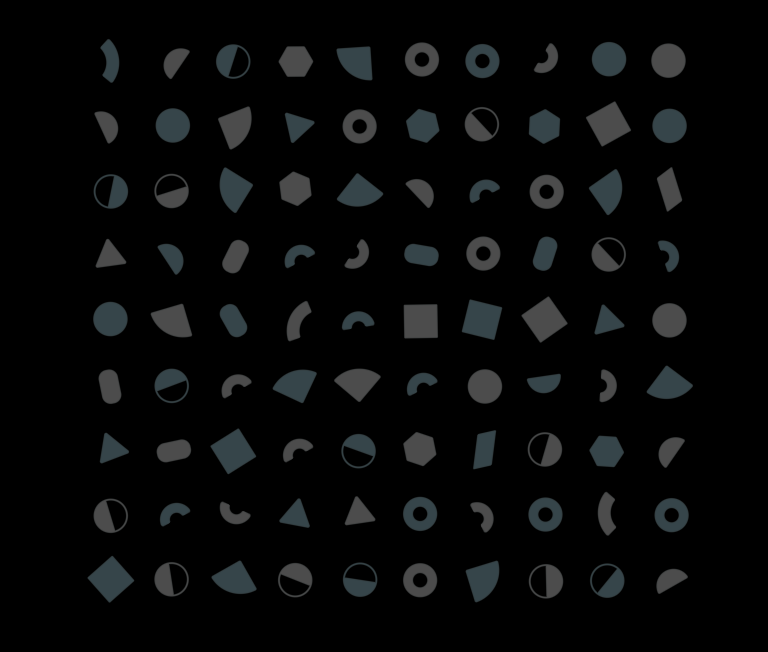
Give the GLSL for this pattern, as a Shadertoy shader.

```glsl
const float PI = 3.14159265;
const vec2 GRID = vec2(10.0, 9.0);
const vec2 PITCH = vec2(0.0954, 0.0996);   // in canvas heights
const vec2 GRID_CENTER = vec2(0.508, 0.509);
const vec3 GREY = vec3(0.30);
const vec3 TEAL = vec3(0.21, 0.27, 0.29);
const vec3 RIM = vec3(0.18, 0.20, 0.20);

// Integer hash: one cell gives three values in 0..1
vec3 hash3(vec2 cell, uint seed) {
    uvec3 v = uvec3(uvec2(cell), seed) * 1664525u + 10139u;
    for (int i = 0; i < 3; i++) {
        v += v.yzx * v.zxy;
        v ^= v >> 16u;
    }
    return vec3(v & 0xffffu) / 65536.0;
}

vec2 rotate(vec2 p, float angle) {
    float c = cos(angle), s = sin(angle);
    return vec2(c * p.x - s * p.y, s * p.x + c * p.y);
}

// Intersection of two distances with a rounded corner
float roundMax(float a, float b, float r) {
    return min(-r, max(a, b)) + length(max(vec2(a, b) + r, 0.0));
}

float box(vec2 p, vec2 halfSize, float r) {
    vec2 q = abs(p) - halfSize + r;
    return length(max(q, 0.0)) + min(max(q.x, q.y), 0.0) - r;
}

float ring(vec2 p, float radius, float halfWidth) {
    return abs(length(p) - radius) - halfWidth;
}

// Regular polygon, folded onto a single side
float polygon(vec2 p, float sides, float apothem, float r) {
    float wedge = 2.0 * PI / sides;
    float a = atan(p.x, p.y);
    a -= wedge * floor(a / wedge + 0.5);
    vec2 q = length(p) * vec2(cos(a), abs(sin(a)));
    q -= vec2(apothem, apothem * tan(0.5 * wedge));
    return sign(q.x) * length(vec2(q.x, max(q.y, 0.0))) - r;
}

// Rounded box bent along a circle
float arc(vec2 p, float radius, vec2 halfSize, float lift, float r) {
    p.y += lift;
    return box(vec2(atan(p.x, p.y) * radius, length(p) - radius), halfSize, r);
}

float halfFilledDisk(vec2 p, float radius, float line) {
    float fill = max(length(p) - radius, p.y);
    return min(ring(p, radius - line, line), fill);
}

float halfDisk(vec2 p, float radius, float r) {
    p.y += 0.5 * radius;
    return roundMax(length(p) - radius, -p.y, r);
}

float quarterDisk(vec2 p, float radius, float r) {
    p += 0.4 * radius;
    return roundMax(roundMax(-p.x, -p.y, r), length(p) - radius, r);
}

float shape(vec2 p, int kind) {
    if (kind == 0) return length(p) - 0.265;
    if (kind == 1) return ring(p, 0.186, 0.077);
    if (kind == 2) return halfFilledDisk(p, 0.265, 0.015);
    if (kind == 3) return polygon(p, 6.0, 0.20, 0.035);
    if (kind == 4) return polygon(p, 4.0, 0.24, 0.02);
    if (kind == 5) return polygon(p, 3.0, 0.12, 0.03);
    if (kind == 6) return box(p, vec2(0.265, 0.15), 0.135);
    if (kind == 7) return box(p + vec2(0.36 * p.y, 0.0), vec2(0.275, 0.14), 0.025);
    if (kind == 8) return halfDisk(p, 0.265, 0.03);
    if (kind == 9) return quarterDisk(p, 0.525, 0.03);
    if (kind == 10) return arc(p, 0.41, vec2(0.31, 0.10), 0.36, 0.03);
    return arc(p, 0.18, vec2(0.28, 0.077), 0.10, 0.035);
}

void mainImage(out vec4 fragColor, in vec2 fragCoord) {
    // Centered grid inside a black margin, so opposite edges agree
    vec2 pos = (fragCoord - GRID_CENTER * iResolution.xy) / iResolution.y;
    vec2 grid = pos / PITCH + 0.5 * GRID;
    vec2 cell = floor(grid);
    vec3 color = vec3(0.0);

    if (all(greaterThanEqual(cell, vec2(0.0))) && all(lessThan(cell, GRID))) {
        // Random kind, turn and slight offset per cell
        vec3 pick = hash3(cell, 7u);
        vec2 offset = (hash3(cell, 23u).xy - 0.5) * 0.05;
        vec2 local = (grid - cell - 0.5) * PITCH / PITCH.y - offset;
        float d = shape(rotate(local, 2.0 * PI * pick.y), int(12.0 * pick.x));

        // Checkerboard tint with a thin darker rim
        float pixel = 1.0 / (iResolution.y * PITCH.y);
        vec3 tint = mod(cell.x + cell.y, 2.0) < 0.5 ? TEAL : GREY;
        float rim = smoothstep(-0.012 - pixel, -0.012 + pixel, d);
        tint = mix(tint, RIM, 0.5 * rim);
        color = tint * (1.0 - smoothstep(-0.75 * pixel, 0.75 * pixel, d));
    }
    fragColor = vec4(color, 1.0);
}
```
